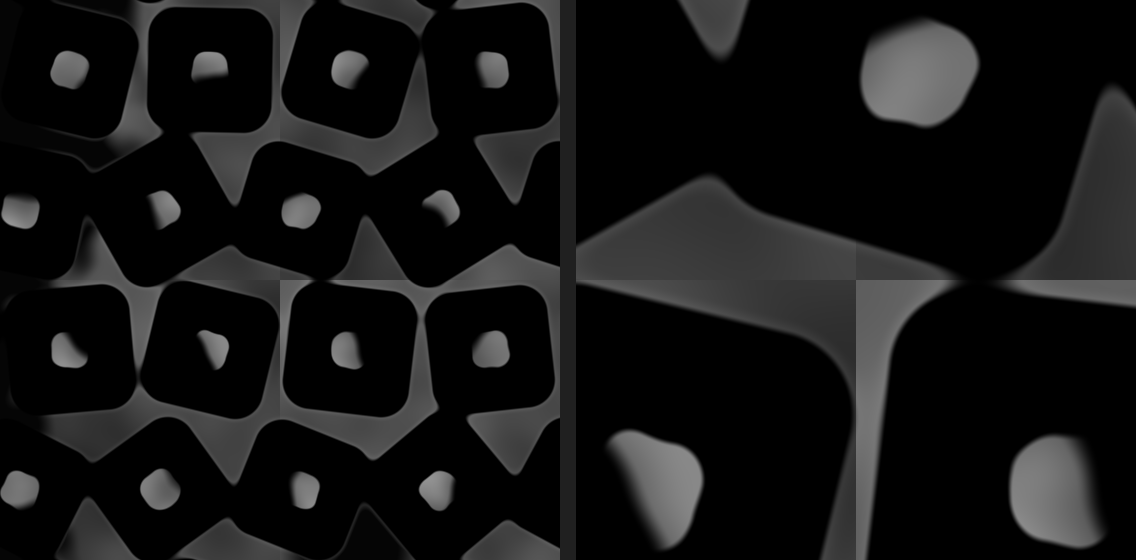
Left, the full canvas; right, a detail of the centre.
This pattern is drawn by a Shadertoy shader. Its source:

```glsl
// Grey bone-like islands on black, left over between turned rounded squares
// on a 4 by 4 staggered lattice; each square holds one small shaded pebble.
// Smooth unions round the islands; gradient noise clouds their grey fill.

#define CELLS 4.0          // repeats across and down
#define STAGGER vec2(0.146, 0.5) // column offset of even and odd rows
#define HOLE_HALF 0.435    // half side of a black square, in cells
#define HOLE_ROUND 0.19    // its corner radius
#define BLEND 0.09         // softness of the union of squares
#define PEBBLE 0.137       // half width of a pebble
#define TURN_JITTER 0.5    // random spread of the turn, radians
#define FILL_GREY 0.29
#define PEBBLE_GREY 0.42
#define RIM_WIDTH 0.045
#define EDGE_SOFT 0.018

vec2 hash2(vec2 p) {
    vec3 h = fract(p.xyx * vec3(0.1031, 0.1030, 0.0973));
    h += dot(h, h.yzx + 33.33);
    return fract((h.xx + h.yz) * h.zy);
}

float cornerGradient(vec2 cell, vec2 f) {
    float a = 6.2832 * hash2(cell + 71.0).x;
    return dot(vec2(cos(a), sin(a)), f);
}

float gradientNoise(vec2 p) {
    vec2 i = floor(p), f = p - i;
    vec2 u = f * f * f * (f * (f * 6.0 - 15.0) + 10.0);
    vec2 e = vec2(1.0, 0.0);
    return mix(mix(cornerGradient(i, f), cornerGradient(i + e, f - e), u.x),
               mix(cornerGradient(i + e.yx, f - e.yx),
                   cornerGradient(i + 1.0, f - 1.0), u.x), u.y);
}

float roundedSquare(vec2 p, float halfSide, float radius) {
    vec2 q = abs(p) - halfSide + radius;
    return length(max(q, 0.0)) + min(max(q.x, q.y), 0.0) - radius;
}

float smoothMin(float a, float b, float k) {
    float h = max(k - abs(a - b), 0.0) / k;
    return min(a, b) - h * h * k * 0.25;
}

// Even rows alternate slanted and diagonal squares, odd rows stay near upright
float turnAngle(vec2 id) {
    float slanted = mix(0.38, 0.82, mod(id.x, 2.0));
    float base = mix(slanted, 0.1, mod(id.y, 2.0));
    return -base - TURN_JITTER * (hash2(id + 13.0).x - 0.5);
}

// Lit on one side, falling to black on the other
float pebbleTone(vec2 q, vec2 id, float cloud) {
    vec2 r = hash2(id + 37.0);
    float a = 6.2832 * r.x;
    float t = dot(q, vec2(cos(a), sin(a))) / PEBBLE;
    float start = mix(-1.1, -0.55, r.y);
    float lit = smoothstep(start, start + 0.6, t + 0.6 * cloud);
    return (PEBBLE_GREY + 0.1 * t + 0.2 * cloud) * lit;
}

// Clouded grey with a seam between the four quarters of the canvas
float islandTone(vec2 uv, float d) {
    vec2 p = uv * CELLS;
    vec2 quarter = floor(uv * 2.0);
    float cloud = gradientNoise(p * 0.9 + quarter * 17.3);
    float fine = gradientNoise(p * 3.0 + 5.0);
    float tone = FILL_GREY + 0.22 * cloud + 0.06 * fine
               + 0.1 * (hash2(quarter + 3.0).x - 0.4);

    // Shadow along the left, wider toward the top, and one patch at the foot
    float reach = uv.x - 0.03 - 0.15 * smoothstep(0.42, 0.7, uv.y);
    float light = smoothstep(0.0, 0.1, reach + 0.12 * fine);
    float patchLight = smoothstep(0.07, 0.14, length(uv - vec2(0.63, 0.02)));
    light *= mix(1.0, patchLight, step(0.5, uv.x));

    float rim = 1.0 - smoothstep(0.0, RIM_WIDTH, d);
    float rimLight = 0.2 * rim * smoothstep(0.04, 0.13, uv.x);
    return max(max((tone + 0.07 * rim) * light, rimLight), 0.02);
}

void mainImage(out vec4 fragColor, in vec2 fragCoord) {
    vec2 uv = fragCoord / iResolution.y;
    vec2 p = uv * CELLS;
    float soft = max(EDGE_SOFT, 1.5 * CELLS / iResolution.y);
    float wobble = gradientNoise(p * 7.0);
    float cloud = gradientNoise(p * 4.0 + 9.0);
    float holes = 1.0;
    float pebbles = 0.0;

    // Join the neighbouring squares and gather their pebbles
    for (int j = -1; j <= 1; j++) {
        float row = floor(p.y) + float(j);
        float offset = mix(STAGGER.x, STAGGER.y, mod(row, 2.0));
        float nearest = floor(p.x - offset + 0.5);
        for (int i = -1; i <= 1; i++) {
            vec2 id = vec2(nearest + float(i), row);
            vec2 q = p - vec2(id.x + offset, row + 0.5);
            float a = turnAngle(id), c = cos(a), s = sin(a);
            vec2 local = mat2(c, -s, s, c) * q;
            float size = HOLE_HALF + 0.03 * (hash2(id + 5.0).y - 0.5);
            holes = smoothMin(holes, roundedSquare(local, size, HOLE_ROUND), BLEND);
            float d = roundedSquare(local, PEBBLE, 0.1) + 0.02 * wobble;
            float cover = 1.0 - smoothstep(-soft, 0.0, d);
            pebbles = max(pebbles, cover * pebbleTone(q, id, cloud));
        }
    }

    float island = smoothstep(0.0, soft, holes) * islandTone(uv, holes);
    fragColor = vec4(vec3(clamp(max(island, pebbles), 0.0, 1.0)), 1.0);
}
```
